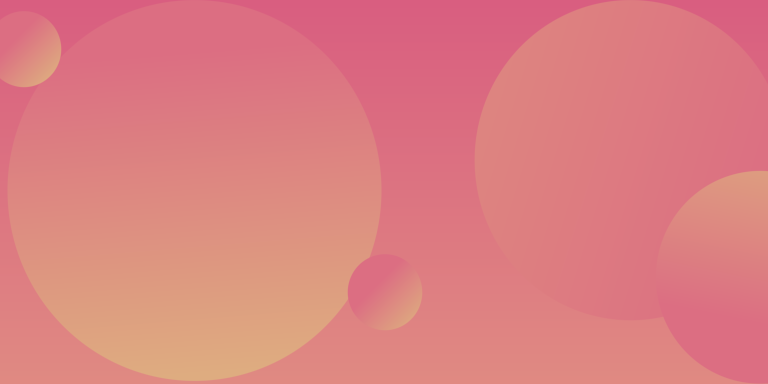
Give the GLSL for this background, as a Shadertoy shader.

```glsl
#define ROSE  vec3(0.850, 0.367, 0.500)
#define CORAL vec3(0.877, 0.541, 0.511)
#define PINK  vec3(0.862, 0.430, 0.510)
#define SAND  vec3(0.870, 0.675, 0.500)
#define PEACH vec3(0.868, 0.520, 0.500)
#define SMALL_RADIUS vec2(0.097, 0.099)
#define LIT_DIRECTION vec2(0.707, -0.707)

// Lays a disc over base, shaded from PINK to tint along axis.
// span holds where the blend starts and ends, in radii from the centre.
vec3 addDisc(vec3 base, vec2 p, vec2 center, vec2 radii,
             vec3 tint, vec2 axis, vec2 span) {
    vec2 q = (p - center) / radii;
    float blend = clamp((dot(q, axis) - span.x) / (span.y - span.x), 0.0, 1.0);
    float edge = (length(q) - 1.0) * min(radii.x, radii.y);
    float halfPixel = 0.75 / iResolution.y;
    float cover = 1.0 - smoothstep(-halfPixel, halfPixel, edge);
    return mix(base, mix(PINK, tint, blend), cover);
}

void mainImage(out vec4 fragColor, in vec2 fragCoord) {
    // Canvas height is one unit
    vec2 p = fragCoord / iResolution.y;

    // Vertical backdrop
    vec3 color = mix(CORAL, ROSE, p.y);

    // Large discs
    color = addDisc(color, p, vec2(0.5065, 0.504), vec2(0.487, 0.496),
                    SAND, vec2(0.08, -1.0), vec2(-0.74, 0.97));
    color = addDisc(color, p, vec2(1.642, 0.583), vec2(0.406, 0.417),
                    PEACH, vec2(-0.95, 0.3), vec2(-1.0, 1.0));

    // Lower right disc, lit from above
    color = addDisc(color, p, vec2(1.980, 0.278), vec2(0.272, 0.277),
                    SAND, vec2(0.2, 1.0), vec2(-0.45, 1.5));

    // Two small discs
    color = addDisc(color, p, vec2(0.0625, 0.872), SMALL_RADIUS,
                    SAND, LIT_DIRECTION, vec2(-0.35, 1.1));
    color = addDisc(color, p, vec2(1.0026, 0.239), SMALL_RADIUS,
                    SAND, LIT_DIRECTION, vec2(-0.3, 1.2));

    fragColor = vec4(color, 1.0);
}
```
